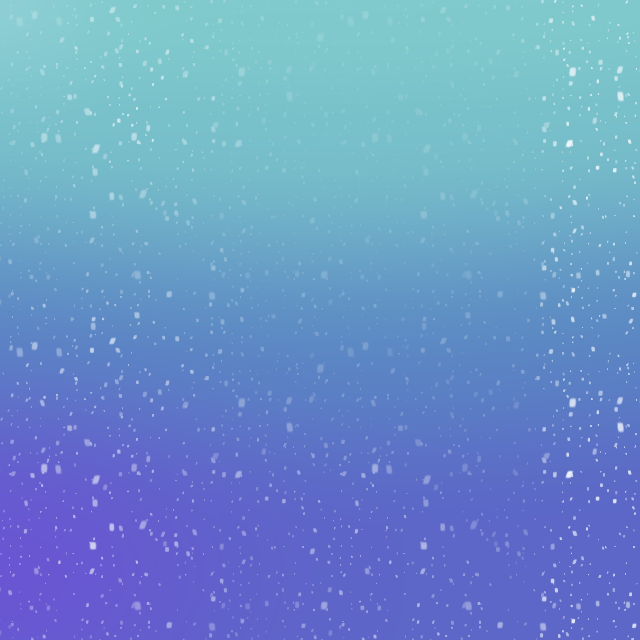
Give the GLSL for this background, as a three.js fragment shader.

```glsl
varying vec2 vUv;

const float TILE = 0.517;

const vec3 INDIGO = vec3(0.36, 0.405, 0.78);
const vec3 BLUE = vec3(0.355, 0.53, 0.765);
const vec3 TEAL = vec3(0.465, 0.745, 0.79);
const vec3 AQUA = vec3(0.50, 0.79, 0.80);
const vec3 VIOLET = vec3(0.42, 0.33, 0.83);
const vec3 MIST = vec3(0.60, 0.83, 0.86);
const vec3 SNOW = vec3(0.96, 0.98, 1.0);

float hash(vec2 p, float seed) {
  vec3 q = fract(vec3(p.xyx) * 0.1031 + seed * 0.137);
  q += dot(q, q.yzx + 33.33);
  return fract((q.x + q.y) * q.z);
}

float glow(vec2 p, vec2 center, vec2 radius) {
  vec2 q = (p - center) / radius;
  return exp(-dot(q, q));
}

vec3 skyColor(vec2 p) {
  float h = p.y + 0.03 * sin(3.14159 * p.x) - 0.01;
  vec3 color = mix(INDIGO, BLUE, smoothstep(0.18, 0.5, h));
  color = mix(color, TEAL, smoothstep(0.43, 0.8, h));
  color = mix(color, AQUA, smoothstep(0.75, 1.0, h));
  color = mix(color, VIOLET, 0.9 * glow(p, vec2(0.0, 0.1), vec2(0.36, 0.24)));
  return mix(color, MIST, 0.5 * glow(p, vec2(0.0, 1.0), vec2(0.14)));
}

// Regional brightness of the snowfall
float snowVisibility(vec2 p) {
  float v = 0.24;
  v += 0.65 * glow(p, vec2(0.2, 0.84), vec2(0.13, 0.15));
  v += 0.5 * glow(p, vec2(0.14, 0.42), vec2(0.2, 0.17));
  v += 0.5 * glow(p, vec2(0.15, 0.12), vec2(0.2, 0.16));
  v += 0.35 * glow(p, vec2(0.55, 0.18), vec2(0.17, 0.15));
  v += 0.4 * glow(p, vec2(0.68, 0.03), vec2(0.16, 0.1));
  v += 0.7 * smoothstep(0.81, 0.89, p.x);
  v -= 0.08 * glow(p, vec2(0.55, 0.82), vec2(0.2, 0.18));
  return clamp(v, 0.0, 0.95);
}

// One repeating sheet of slanted flakes, at most one per cell
float snowLayer(vec2 p, float cells, float density, vec2 sizeRange, float seed) {
  float cellSize = TILE / cells;
  vec2 grid = p / cellSize;
  vec2 id = mod(floor(grid), cells);
  vec2 jitter = vec2(hash(id, seed + 1.0), hash(id, seed + 2.0));
  vec2 d = (fract(grid) - mix(vec2(0.22), vec2(0.78), jitter)) * cellSize;
  float present = step(hash(id, seed + 3.0), density);
  float pick = hash(id, seed + 4.0);
  float radius = mix(sizeRange.x, sizeRange.y, pick * pick);
  d.x -= d.y * mix(-0.3, 0.4, hash(id, seed + 5.0));
  d.y *= mix(0.6, 0.9, hash(id, seed + 6.0));
  // Between a disc and a box gives an irregular rounded flake
  float dist = mix(length(d), max(abs(d.x), abs(d.y)), 0.55);
  float opacity = mix(0.45, 1.0, hash(id, seed + 7.0));
  return present * opacity * smoothstep(radius * 1.25, radius * 0.55, dist);
}

void main() {
  vec2 p = vUv;
  float large = snowLayer(p, 13.0, 0.34, vec2(0.003, 0.0056), 1.0);
  float medium = snowLayer(p + vec2(0.013, 0.007), 22.0, 0.42, vec2(0.0018, 0.0036), 11.0);
  float small = snowLayer(p + vec2(0.005, 0.019), 36.0, 0.36, vec2(0.001, 0.002), 23.0);
  float snow = max(large, max(medium * 0.9, small * 0.75));

  vec3 color = mix(skyColor(p), SNOW, snow * snowVisibility(p));
  gl_FragColor = vec4(color, 1.0);
}
```
